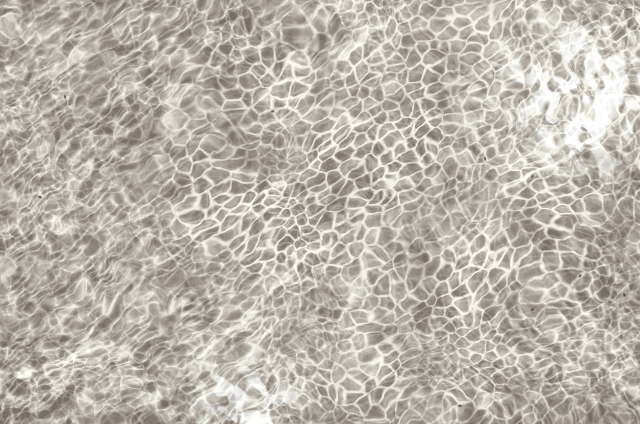
This texture is drawn by a WebGL 1 fragment shader. Its source:

```glsl
precision highp float;
// Sunlit shallow water over pale sand: caustic web, ripples and glare.
uniform vec2 u_resolution;

vec2 hash2(vec2 p) {
  return fract(sin(vec2(dot(p, vec2(127.1, 311.7)), dot(p, vec2(269.5, 183.3)))) * 43758.5453);
}

float noise(vec2 p) {
  vec2 i = floor(p), f = fract(p);
  f = f * f * (3.0 - 2.0 * f);
  return mix(mix(hash2(i).x, hash2(i + vec2(1, 0)).x, f.x),
             mix(hash2(i + vec2(0, 1)).x, hash2(i + vec2(1, 1)).x, f.x), f.y);
}

float fbm(vec2 p) {
  float sum = 0.0, amp = 0.53;
  for (int i = 0; i < 4; i++) {
    sum += amp * noise(p);
    p = mat2(1.6, 1.2, -1.2, 1.6) * p + 7.3;
    amp *= 0.5;
  }
  return sum;
}

vec2 wobble(vec2 p) {
  return vec2(noise(p), noise(p + 31.7)) - 0.5;
}

mat2 turn(float a) {
  return mat2(cos(a), -sin(a), sin(a), cos(a));
}

// Bright curved folds along the middle contour of a noise field
float folds(vec2 p) {
  float ridge = 1.0 - abs(2.0 * noise(p + 1.1 * wobble(p * 0.6)) - 1.0);
  return ridge * ridge;
}

// Cell web: x is the line brightness, y a random value per cell
vec2 web(vec2 p, float width) {
  float near = 9.0, next = 9.0, id = 0.0;
  for (int y = -1; y <= 1; y++) {
    for (int x = -1; x <= 1; x++) {
      vec2 cell = floor(p) + vec2(x, y);
      vec2 rnd = hash2(cell);
      float d = length(cell + 0.1 + 0.8 * rnd - p);
      if (d < near) { next = near; near = d; id = fract(rnd.x * 7.0 + rnd.y); }
      else next = min(next, d);
    }
  }
  return vec2(1.0 - smoothstep(0.0, width + 40.0 / u_resolution.y, next - near), id);
}

float segment(vec2 p, vec2 a, vec2 b) {
  vec2 d = b - a;
  return length(p - a - d * clamp(dot(p - a, d) / dot(d, d), 0.0, 1.0));
}

void main() {
  vec2 p = gl_FragCoord.xy / u_resolution.y;
  float aspect = u_resolution.x / u_resolution.y;
  vec2 w = p + 0.06 * wobble(p * 5.0) + 0.02 * wobble(p * 21.0) + 0.007 * wobble(p * 58.0);
  vec2 along = turn(0.6) * w;
  vec2 across = turn(-0.95) * w;

  // Regions: clear web near the middle, crumpled ripples elsewhere
  float clear = exp(-4.0 * dot(p - vec2(0.9, 0.42), p - vec2(0.9, 0.42)));
  clear = clamp(clear + 1.1 * (noise(p * 4.0 + 3.0) - 0.5), 0.0, 1.0);
  float side = smoothstep(0.6, 1.1, p.x + 0.7 * (noise(p * 3.5) - 0.5));

  vec2 net = web(along * vec2(26.0, 36.0), 0.2);
  vec2 fine = web(mix(along, across, 0.35) * vec2(44.0, 62.0) + 9.0, 0.22);
  float ripple = mix(folds(along * vec2(26.0, 78.0)), folds(across * vec2(28.0, 72.0)), side);
  float curls = folds(w * 40.0 + 5.0);

  float tone = 0.565 + 0.22 * (fbm(p * 7.0) - 0.5) + 0.07 * fbm(w * 30.0);
  tone += net.x * mix(0.1, 0.28, clear) * (0.45 + 1.1 * noise(p * 13.0));
  tone += fine.x * 0.15 * noise(p * 9.0 + 20.0) + 0.12 * pow(net.y, 4.0);
  tone += (ripple - 0.42) * mix(0.25, 0.08, clear) + (curls - 0.42) * 0.14;
  tone += 0.05 * (noise(p * 240.0) - 0.5);

  // Long bright veins, ring ripples and dark specks
  float specks = 0.0;
  for (int i = 0; i < 9; i++) {
    float k = float(i);
    vec2 start = hash2(vec2(k, 4.0)) * vec2(aspect, 1.0);
    vec2 reach = hash2(vec2(k, 8.0));
    float angle = 0.6 + 0.5 * (reach.x - 0.5);
    float d = segment(w, start, start + (0.15 + 0.3 * reach.y) * vec2(cos(angle), sin(angle)));
    float patchy = 0.4 + 0.6 * noise(p * 17.0 + k);
    tone += patchy * (0.2 * (1.0 - smoothstep(0.001, 0.008, d)) + 0.07 * exp(-d * 45.0));
    float r = length(w - hash2(vec2(k, 15.0)) * vec2(aspect, 1.0));
    tone += 0.07 * sin(r * 260.0) * exp(-r * r * 320.0);
    vec2 speck = p - hash2(vec2(k, 23.0)) * vec2(aspect, 1.0);
    specks += 1.0 - smoothstep(0.001, 0.005, length(turn(k) * speck * vec2(0.7, 1.2)));
  }

  // Sky glare broken into sparkles
  vec2 high = p - vec2(0.91 * aspect, 0.77), low = p - vec2(0.38 * aspect, 0.05);
  float glare = exp(-32.0 * dot(high, high)) + 0.8 * exp(-75.0 * dot(low, low));
  float sparkle = smoothstep(0.5, 0.72, noise(across * vec2(38.0, 60.0)) + 0.12 * glare);
  tone += glare * (0.05 + 0.33 * sparkle);

  // Warm sand greys, rolled off towards white
  tone = clamp(tone, 0.46, 1.15);
  tone = min(tone, 0.86 + 0.5 * (tone - 0.86) + 0.02);
  vec3 sand = tone - mix(vec3(0.0, 0.03, 0.07), vec3(0.0, 0.01, 0.045), smoothstep(0.55, 0.95, tone));
  sand += glare * sparkle * vec3(0.0, 0.015, 0.05);
  sand = mix(sand, vec3(0.3, 0.25, 0.19), 0.8 * min(specks, 1.0));
  gl_FragColor = vec4(sand, 1.0);
}
```
